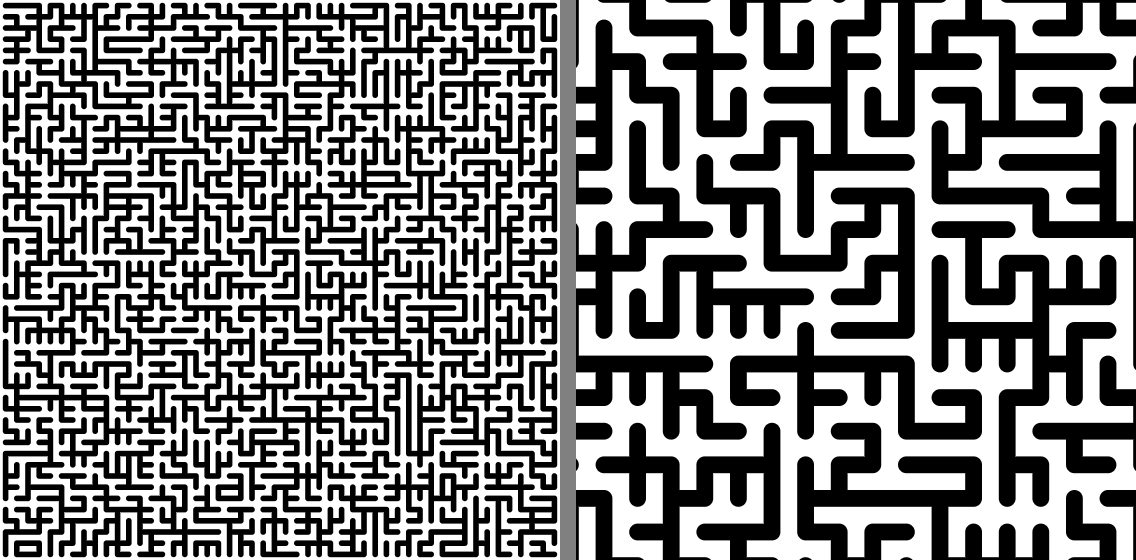
Left: the whole. Right: its middle third, enlarged.
Write a WebGL 1 fragment shader that draws this pattern.

```glsl
precision highp float;
uniform vec2 u_resolution;

#define GRID 50.0
#define HALF_WIDTH 0.25
#define SEED 17.0
#define WALL_COLOR vec3(0.0)
#define PATH_COLOR vec3(1.0)

float hash(vec2 p) {
    vec3 q = fract(vec3(p.xyx + SEED) * vec3(0.1031, 0.1030, 0.0973));
    q += dot(q, q.yzx + 33.33);
    return fract((q.x + q.y) * q.z);
}

bool inside(vec2 node) {
    return all(greaterThanEqual(node, vec2(0.0))) && all(lessThan(node, vec2(GRID)));
}

// Unit step for k = 0..7, going around the four directions
vec2 compass(float k) {
    if (k > 3.5) k -= 4.0;
    float s = k < 1.5 ? 1.0 : -1.0;
    return mod(k, 2.0) < 0.5 ? vec2(s, 0.0) : vec2(0.0, s);
}

// Odd nodes of the checkerboard link to any neighbour
vec2 oddLink(vec2 node) {
    if (!inside(node)) return vec2(0.0);
    vec2 dir = compass(floor(hash(node) * 4.0));
    return inside(node + dir) ? dir : -dir;
}

// Even nodes avoid doubled links and closed unit squares
vec2 evenLink(vec2 node) {
    if (!inside(node)) return vec2(0.0);
    float start = floor(hash(node) * 4.0);
    bool guardsSquare = mod(node.x, 2.0) < 0.5;
    for (int i = 0; i < 4; i++) {
        vec2 dir = compass(start + float(i));
        if (inside(node + dir)) {
            vec2 next = oddLink(node + dir);
            bool doubled = next == -dir;
            bool closes = guardsSquare && dot(next, dir) == 0.0
                && oddLink(node + next) == -next;
            if (!doubled && !closes) return dir;
        }
    }
    return vec2(0.0);
}

vec2 link(vec2 node) {
    if (mod(node.x + node.y, 2.0) < 0.5) return evenLink(node);
    return oddLink(node);
}

// Distance from p to the segment between the origin and a unit step
float armDistance(vec2 p, vec2 dir) {
    return length(p - dir * clamp(dot(p, dir), 0.0, 1.0));
}

// Signed distance to the round-ended walls, in grid cells
float wallDistance(vec2 p) {
    vec2 node = floor(p);
    if (!inside(node)) return 1.0;
    vec2 local = p - node - 0.5;
    vec2 own = link(node);
    float d = length(local);
    for (int i = 0; i < 4; i++) {
        vec2 dir = compass(float(i));
        if (own == dir || link(node + dir) == -dir)
            d = min(d, armDistance(local, dir));
    }
    return d - HALF_WIDTH;
}

void main() {
    float cellsPerPixel = GRID / min(u_resolution.x, u_resolution.y);
    float d = wallDistance(gl_FragCoord.xy * cellsPerPixel);
    float path = clamp(0.5 + d / cellsPerPixel, 0.0, 1.0);
    gl_FragColor = vec4(mix(WALL_COLOR, PATH_COLOR, path), 1.0);
}
```
